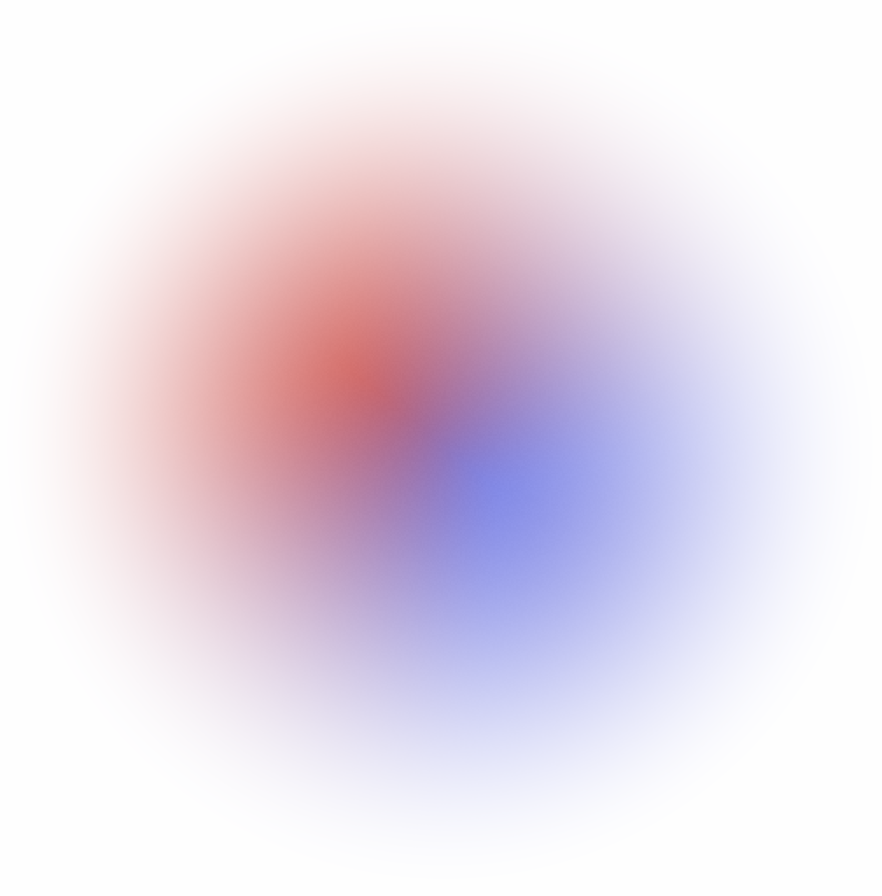
Reproduce this background procedurally as a Shadertoy shader.

```glsl
// A soft round glow on white, red at upper left melting into blue at lower right.

#define GLOW_CENTER vec2(0.0, 0.0)
#define GLOW_RADIUS 0.5
#define BLEND_PIVOT vec2(-0.023, 0.023)
#define BLEND_AXIS vec2(0.776, -0.631)
#define BLEND_WIDTH 0.12
#define BLEND_SPREAD 0.8
#define WING_FADE 0.6
#define GRAIN_CELLS 512.0
#define GRAIN_AMOUNT 0.012

const vec3 PAPER = vec3(0.996, 0.996, 0.998);
const vec3 WARM_RED = vec3(0.80, 0.32, 0.30);
const vec3 COOL_BLUE = vec3(0.48, 0.51, 0.895);

float hash(vec2 cell) {
    vec3 p = fract(vec3(cell.xyx) * 0.1031);
    p += dot(p, p.yzx + 33.33);
    return fract((p.x + p.y) * p.z);
}

void mainImage(out vec4 fragColor, in vec2 fragCoord) {
    // Centered coordinates, one unit per canvas height
    vec2 pos = (fragCoord - 0.5 * iResolution.xy) / iResolution.y;

    // Diagonal hue blend that widens away from the pivot
    vec2 fromPivot = pos - BLEND_PIVOT;
    float along = dot(fromPivot, BLEND_AXIS);
    float across = abs(dot(fromPivot, vec2(-BLEND_AXIS.y, BLEND_AXIS.x)));
    float width = BLEND_WIDTH + BLEND_SPREAD * across;
    vec3 tint = mix(WARM_RED, COOL_BLUE, smoothstep(-width, width, along));

    // Round falloff, a little weaker along the purple wings
    float glow = 1.0 - smoothstep(0.0, GLOW_RADIUS, length(pos - GLOW_CENTER));
    float wing = exp(-along * along / (width * width));
    glow *= 1.0 - WING_FADE * across * wing;

    // Faint grain inside the glow
    float grain = hash(floor((pos + 1.0) * GRAIN_CELLS)) - 0.5;
    vec3 color = mix(PAPER, tint, glow) + GRAIN_AMOUNT * grain * glow;

    fragColor = vec4(color, 1.0);
}
```
